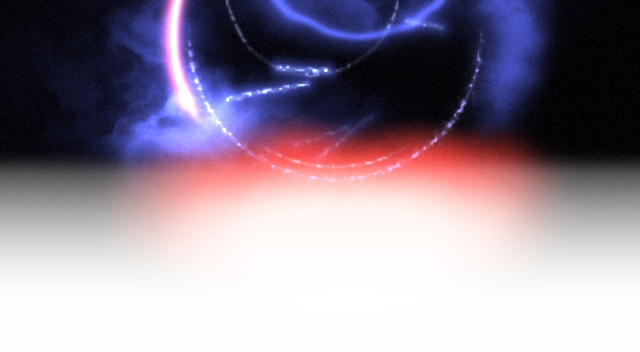
Reproduce this background procedurally as a Shadertoy shader.

```glsl
const float ASPECT = 1.7778;
const vec2 RING_CENTER = vec2(0.931, 0.896);
const float RING_RADIUS = 0.405;
const float FLARE_RADIUS = 0.449;
const float HAZE_RADIUS = 0.490;
const vec2 INNER_CENTER = vec2(0.868, 1.023);
const float INNER_RADIUS = 0.235;
const vec2 CROWN_CENTER = vec2(0.991, 1.204);
const float CROWN_RADIUS = 0.303;
const vec2 PLUME_CENTER = vec2(0.944, 0.385);
const vec2 PLUME_SIZE = vec2(0.580, 0.245);
const vec2 CORE_CENTER = vec2(0.960, 0.305);
const vec2 CORE_SIZE = vec2(0.510, 0.225);
const float FLOOR_TOP = 0.585;
const float FLOOR_DEPTH = 0.463;
const float GRAIN = 0.045;
const vec3 NIGHT = vec3(0.012, 0.013, 0.022);
const vec3 BLUE = vec3(0.34, 0.39, 0.94);
const vec3 LAVENDER = vec3(0.67, 0.61, 1.0);
const vec3 ICE = vec3(0.75, 0.82, 1.0);
const vec3 CORAL = vec3(1.0, 0.25, 0.22);
const vec3 FLOOR_TINT = vec3(0.99, 1.0, 0.99);

// Streak endpoints: start.xy, end.xy
const vec4 STREAKS[5] = vec4[5](
    vec4(0.775, 0.808, 0.907, 0.799), vec4(0.637, 0.722, 0.856, 0.764),
    vec4(0.880, 0.550, 1.030, 0.664), vec4(0.820, 0.590, 0.970, 0.640),
    vec4(1.130, 0.945, 1.220, 0.915));
const float STREAK_GAIN[5] = float[5](0.80, 0.70, 0.22, 0.15, 0.50);

float hash(vec2 p) {
    vec3 q = fract(p.xyx * 0.1031);
    q += dot(q, q.yzx + 33.33);
    return fract((q.x + q.y) * q.z);
}

float noise(vec2 p) {
    vec2 i = floor(p), f = fract(p);
    f = f * f * (3.0 - 2.0 * f);
    return mix(mix(hash(i), hash(i + vec2(1, 0)), f.x),
               mix(hash(i + vec2(0, 1)), hash(i + vec2(1, 1)), f.x), f.y);
}

float fbm(vec2 p) {
    float sum = 0.0, gain = 0.5;
    for (int i = 0; i < 5; i++) {
        sum += gain * noise(p);
        p = mat2(1.6, 1.2, -1.2, 1.6) * p + 7.3;
        gain *= 0.5;
    }
    return sum;
}

float glow(float d, float width) {
    return exp(-d * d / (width * width));
}

float blob(vec2 p, vec2 center, vec2 size) {
    return glow(length((p - center) / size), 1.0);
}

float segment(vec2 p, vec2 a, vec2 b) {
    vec2 d = b - a;
    return length(p - a - d * clamp(dot(p - a, d) / dot(d, d), 0.0, 1.0));
}

vec3 smoke(vec2 p) {
    vec2 warp = vec2(fbm(p * 4.0), fbm(p * 4.0 + 19.0)) - 0.48;
    vec2 q = p + 0.16 * warp;
    float wisps = smoothstep(0.22, 0.72, fbm(q * vec2(5.0, 4.0) + 3.0 * warp));
    float radius = length(q - RING_CENTER);

    // Left cloud and its upper veil
    float cloud = 0.95 * blob(q, vec2(0.44, 0.69), vec2(0.13, 0.14))
                + 0.75 * blob(q, vec2(0.61, 0.68), vec2(0.15, 0.08))
                + 0.32 * blob(q, vec2(0.42, 0.95), vec2(0.13, 0.16))
                + 0.12 * blob(q, vec2(0.24, 0.80), vec2(0.22, 0.20));
    // Right veil and the haze above the crown arc
    float rightSide = smoothstep(1.20, 1.40, p.x) * smoothstep(0.55, 0.80, p.y);
    cloud += 0.55 * rightSide * glow(radius - HAZE_RADIUS, 0.065);
    cloud += 0.45 * blob(q, vec2(1.03, 1.02), vec2(0.32, 0.10));
    // Faint drift inside the ring
    cloud += 0.14 * blob(q, vec2(0.86, 0.68), vec2(0.25, 0.10));

    vec3 light = BLUE * cloud * (0.45 + 0.95 * wisps);
    return light + LAVENDER * 0.50 * blob(q, vec2(0.58, 0.62), vec2(0.15, 0.075));
}

vec3 arcs(vec2 p) {
    vec2 wobble = 0.012 * (vec2(noise(p * 14.0), noise(p * 14.0 + 9.0)) - 0.5);
    float radius = length(p - RING_CENTER);
    float speckle = 0.35 + 0.9 * smoothstep(0.45, 0.85, noise(p * 95.0));

    // Thin ring with a dotted companion at its foot
    float ring = glow(radius - RING_RADIUS, 0.006) + 0.25 * glow(radius - RING_RADIUS, 0.022);
    vec3 light = LAVENDER * 0.58 * ring * speckle * smoothstep(0.95, 0.78, p.y);
    float foot = glow(length(p - RING_CENTER) - 0.370, 0.005) * smoothstep(0.60, 0.52, p.y);
    light += ICE * 0.65 * foot * speckle;

    // Inner loop and crown arc
    float inner = length(p + wobble - INNER_CENTER) - INNER_RADIUS;
    light += ICE * 0.30 * glow(inner, 0.006) * speckle;
    float crown = length(p + 2.0 * wobble - CROWN_CENTER) - CROWN_RADIUS;
    light += BLUE * (0.55 * glow(crown, 0.013) + 0.25 * glow(crown, 0.04));

    // Hot flare on the left limb
    float limb = smoothstep(0.62, 0.76, p.y) * smoothstep(0.70, 0.55, p.x);
    float flare = radius - FLARE_RADIUS;
    light += limb * (vec3(1.0, 0.35, 0.40) * glow(flare - 0.004, 0.024)
                   + vec3(0.35, 0.50, 0.50) * glow(flare, 0.011)
                   + 0.35 * BLUE * glow(flare, 0.06));

    for (int i = 0; i < 5; i++) {
        float d = segment(p + wobble, STREAKS[i].xy, STREAKS[i].zw);
        light += STREAK_GAIN[i] * (ICE * glow(d, 0.007) * speckle + 0.6 * BLUE * glow(d, 0.024));
    }
    return light;
}

vec3 screen(vec3 a, vec3 b) {
    return 1.0 - (1.0 - clamp(a, 0.0, 1.0)) * (1.0 - clamp(b, 0.0, 1.0));
}

void mainImage(out vec4 fragColor, in vec2 fragCoord) {
    vec2 uv = fragCoord / iResolution.xy;
    vec2 p = uv * vec2(ASPECT, 1.0);
    vec3 color = NIGHT + smoke(p) + arcs(p);

    // Coral plume around a pale core
    vec2 drift = 0.06 * (vec2(fbm(p * 5.0), fbm(p * 5.0 + 31.0)) - 0.48);
    vec2 e = abs(p + drift - PLUME_CENTER) / PLUME_SIZE;
    float plume = smoothstep(1.20, 0.62, pow(dot(e * e, e), 1.0 / 3.0));
    float core = smoothstep(1.15, 0.45, length((p + drift - CORE_CENTER) / CORE_SIZE));
    color = screen(color, CORAL * plume);
    color = screen(color, vec3(0.90, 0.86, 0.81) * core);

    // White floor rising out of the dark
    float depth = clamp((FLOOR_TOP - p.y) / FLOOR_DEPTH, 0.0, 1.0);
    float white = (1.0 - pow(1.0 - depth, 2.0)) * smoothstep(0.595, 0.50, p.y);
    color = screen(color, FLOOR_TINT * white);

    float grain = hash(floor(uv * vec2(768.0, 432.0))) - 0.5;
    color += GRAIN * grain * (1.0 - white);
    fragColor = vec4(clamp(color, 0.0, 1.0), 1.0);
}
```
